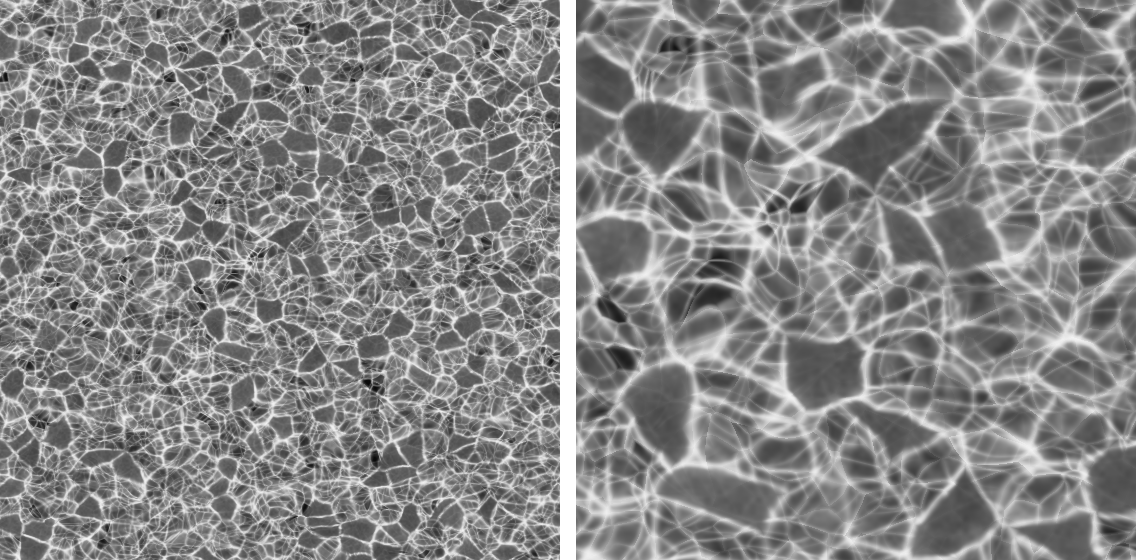
Left, the full canvas; right, a detail of the centre.
A Shadertoy shader for this texture:

```glsl
float hash(vec2 p) {
    return fract(sin(dot(p, vec2(127.1, 311.7))) * 43758.5453);
}

vec2 hash2(vec2 p) {
    return vec2(hash(p), hash(p + vec2(37.3, 91.7)));
}

float noise(vec2 p) {
    vec2 cell = floor(p);
    vec2 f = fract(p);
    f = f * f * (3.0 - 2.0 * f);
    float low = mix(hash(cell), hash(cell + vec2(1, 0)), f.x);
    float high = mix(hash(cell + vec2(0, 1)), hash(cell + vec2(1, 1)), f.x);
    return mix(low, high, f.y);
}

vec2 warp(vec2 p, float frequency, float amount) {
    vec2 q = p * frequency;
    return p + amount * (vec2(noise(q), noise(q + 53.7)) - 0.5);
}

// Voronoi web: nearest edge, second nearest edge, two random values of the cell
vec4 cellWeb(vec2 p, float seed) {
    vec2 base = floor(p);
    vec2 f = p - base;
    vec2 nearCell = vec2(0.0);
    vec2 nearOffset = vec2(0.0);
    float nearest = 1e3;
    for (int y = -1; y <= 1; y++)
    for (int x = -1; x <= 1; x++) {
        vec2 cell = vec2(x, y);
        vec2 offset = cell + hash2(base + cell + seed) - f;
        float d = dot(offset, offset);
        if (d < nearest) {
            nearest = d;
            nearCell = cell;
            nearOffset = offset;
        }
    }
    float edge = 1e3;
    float secondEdge = 1e3;
    for (int y = -2; y <= 2; y++)
    for (int x = -2; x <= 2; x++) {
        vec2 cell = nearCell + vec2(x, y);
        vec2 offset = cell + hash2(base + cell + seed) - f;
        vec2 across = offset - nearOffset;
        if (dot(across, across) > 1e-5) {
            float d = dot(0.5 * (offset + nearOffset), normalize(across));
            secondEdge = min(secondEdge, max(edge, d));
            edge = min(edge, d);
        }
    }
    return vec4(edge, secondEdge, hash2(base + nearCell + seed + 17.0));
}

// Sharp core with a faint halo
float strand(float d, float width) {
    float r = d / width;
    return 0.78 * exp(-r * r) + 0.22 * exp(-0.6 * r);
}

// Thin parallel threads along one direction
float fibres(vec2 p, float angle) {
    vec2 along = vec2(cos(angle), sin(angle));
    vec2 q = vec2(dot(p, along), dot(p, vec2(-along.y, along.x)));
    float ridge = 1.0 - abs(2.0 * noise(q * vec2(32.0, 125.0)) - 1.0);
    return ridge * ridge;
}

void mainImage(out vec4 fragColor, in vec2 fragCoord) {
    vec2 uv = fragCoord / iResolution.y;
    vec2 p = warp(warp(uv, 13.0, 0.026), 55.0, 0.007) * vec2(0.92, 1.08);
    vec2 q = warp(uv + 3.1, 24.0, 0.024) * vec2(0.9, 1.1);

    vec4 front = cellWeb(p * 25.0, 0.0);
    vec4 middle = cellWeb(q * 36.0, 61.0);
    vec4 fine = cellWeb(warp(q, 70.0, 0.008) * 58.0, 139.0);

    // Some front cells stay open and smooth, the rest hold tangled webs
    float inside = smoothstep(0.0, 0.12, front.x);
    float tangle = 1.0 - 0.88 * smoothstep(0.70, 0.82, front.z) * inside;
    float patches = noise(uv * 32.0 + 7.0);
    float frontGain = mix(0.45, 1.0, noise(uv * 40.0));
    float middleGain = mix(0.2, 1.0, noise(uv * 46.0 + 19.0));
    float fineGain = mix(0.1, 1.0, noise(uv * 60.0 + 41.0));

    // Grey membranes
    float shade = 0.325 + 0.07 * (front.w - 0.5);
    shade += tangle * (0.12 * (middle.z - 0.5) + 0.10 * (fine.z - 0.5));
    shade += tangle * 0.17 * (fibres(uv, (middle.w - 0.5) * 2.6) - 0.35);

    // Strands at three depths
    shade += 0.40 * frontGain * strand(front.x, 0.065);
    shade += 0.35 * middleGain * tangle * strand(middle.x, 0.075);
    shade += 0.24 * fineGain * tangle * strand(fine.x, 0.10);

    // Bright knots where strands meet
    float knot = exp(-front.y * 7.0) * smoothstep(0.35, 0.8, patches);
    float smallKnot = exp(-middle.y * 9.0) * middleGain;
    shade += 0.42 * knot * (0.6 + 0.6 * noise(uv * 150.0));
    shade += 0.13 * smallKnot * tangle;

    // Sparse dark pits
    float pit = step(0.78, fine.w) * smoothstep(0.02, 0.16, fine.x);
    shade -= 0.20 * pit * tangle * smoothstep(0.62, 0.82, noise(uv * 22.0 + 83.0));

    // Fine grain and soft highlights
    shade += 0.05 * (noise(uv * 260.0) - 0.5);
    shade = min(shade, 0.7 + 0.27 * (1.0 - exp(-max(shade - 0.7, 0.0) / 0.27)));
    fragColor = vec4(vec3(clamp(shade, 0.04, 0.97)), 1.0);
}
```
